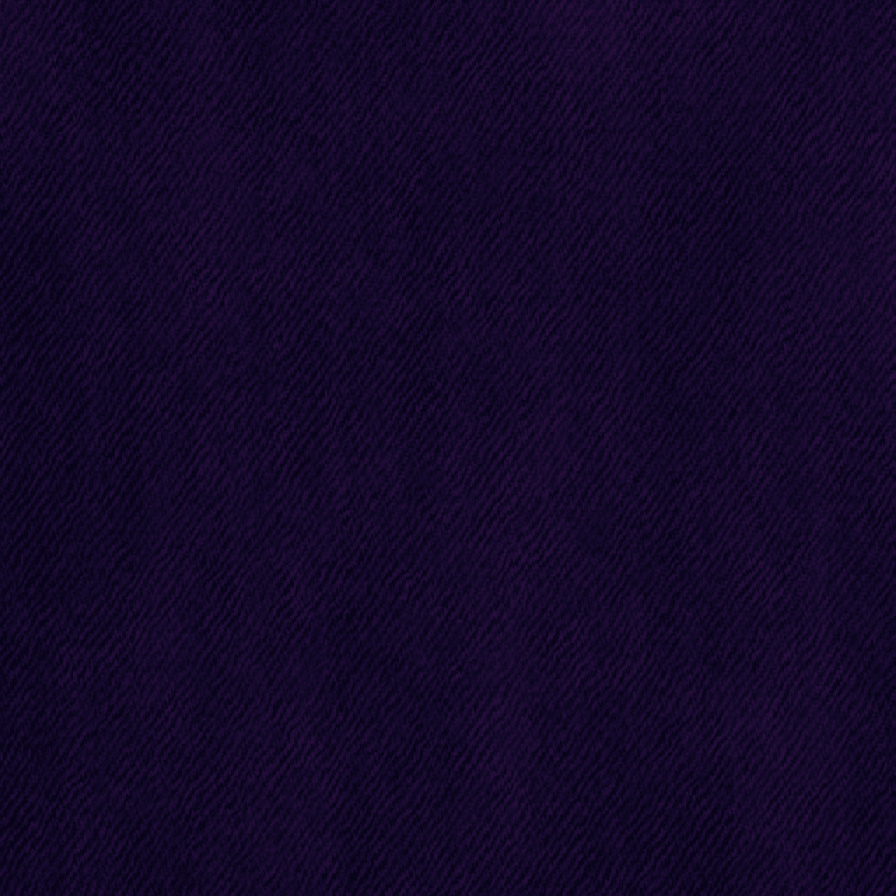
Write a Shadertoy shader that draws this texture.

```glsl
// Dark violet denim: steep twill ribs rising to the right, broken up by
// crisp warp and weft stitches and fine fibres, under soft vertical streaks
// and cloudy fading. One tone value is built up, then coloured by a ramp.

#define RIBS vec2(86.0, 61.0)       // twill ribs across and up the canvas
#define STITCHES vec2(256.0, 230.0) // warp and weft threads per canvas
#define RIB_WOBBLE 0.50             // irregularity of the ribs, in periods
#define RIB_DEPTH 0.21
#define STITCH_DEPTH 0.30
#define FIBRE_DEPTH 0.36
#define STREAK_DEPTH 0.30
#define CLOUD_DEPTH 0.32
#define MEAN_TONE 0.46
#define SHADOW vec3(0.028, 0.011, 0.093)
#define BODY vec3(0.080, 0.035, 0.172)
#define LIGHT vec3(0.158, 0.056, 0.236)

const float TAU = 6.2831853;

float hash(vec2 p) {
    return fract(sin(dot(p, vec2(127.1, 311.7))) * 43758.5453);
}

// Value noise in 0..1; a narrow edge gives flat cells with crisp borders
float cellNoise(vec2 p, float edge) {
    vec2 cell = floor(p);
    vec2 f = smoothstep(0.5 - edge, 0.5 + edge, fract(p));
    float low = mix(hash(cell), hash(cell + vec2(1.0, 0.0)), f.x);
    float high = mix(hash(cell + vec2(0.0, 1.0)), hash(cell + vec2(1.0)), f.x);
    return mix(low, high, f.y);
}

float noise(vec2 p) {
    return cellNoise(p, 0.5);
}

// Layered noise centred on zero
float clouds(vec2 p) {
    float sum = 0.0;
    float weight = 0.5;
    for (int i = 0; i < 4; i++) {
        sum += weight * (noise(p) - 0.5);
        p = p * 2.03 + vec2(17.3, 9.1);
        weight *= 0.55;
    }
    return sum;
}

// Diagonal ribs with steep flanks, stepped from stitch to stitch
float twill(vec2 uv) {
    vec2 stitch = (floor(uv * STITCHES) + 0.5) / STITCHES;
    vec2 p = mix(uv, stitch, vec2(0.7, 0.3));
    float wobble = noise(uv * vec2(95.0, 60.0)) + noise(uv * vec2(28.0, 20.0)) - 1.0;
    float jitter = cellNoise(uv * STITCHES * vec2(1.0, 0.5) + 19.0, 0.25) - 0.5;
    float phase = dot(RIBS, p * vec2(1.0, -1.0)) + RIB_WOBBLE * wobble + 0.22 * jitter;
    float strength = 0.5 + 1.0 * noise(uv * vec2(65.0, 45.0) + 31.0);
    return clamp(1.5 * sin(TAU * phase), -1.0, 1.0) * strength;
}

// Crisp stitches, slightly taller than wide
float stitches(vec2 uv) {
    return cellNoise(uv * STITCHES * vec2(1.0, 0.6) + 7.0, 0.22) - 0.5;
}

// Single fibres, the finest grain
float fibres(vec2 uv) {
    return cellNoise(uv * STITCHES * vec2(1.9, 1.7) + 53.0, 0.3) - 0.5;
}

// Long, soft bands running down the cloth
float streaks(vec2 uv) {
    float broad = noise(vec2(uv.x * 9.0, uv.y * 1.6) + 3.0) - 0.5;
    float narrow = noise(vec2(uv.x * 48.0, uv.y * 4.0) + 11.0) - 0.5;
    return 0.65 * broad + 0.45 * narrow;
}

void mainImage(out vec4 fragColor, in vec2 fragCoord) {
    vec2 uv = fragCoord / iResolution.xy;

    // Weave
    float tone = MEAN_TONE;
    tone += RIB_DEPTH * twill(uv);
    tone += STITCH_DEPTH * stitches(uv);
    tone += FIBRE_DEPTH * fibres(uv);

    // Wear and uneven dye, a little lighter towards the upper right
    tone += STREAK_DEPTH * streaks(uv);
    tone += CLOUD_DEPTH * clouds(uv * vec2(7.0, 5.0));
    tone += 0.07 * (uv.x + uv.y - 1.0);

    // Colour ramp
    tone = clamp(tone, 0.0, 1.0);
    vec3 color = mix(SHADOW, BODY, min(tone * 2.0, 1.0));
    color = mix(color, LIGHT, max(tone * 2.0 - 1.0, 0.0));
    fragColor = vec4(color, 1.0);
}
```
